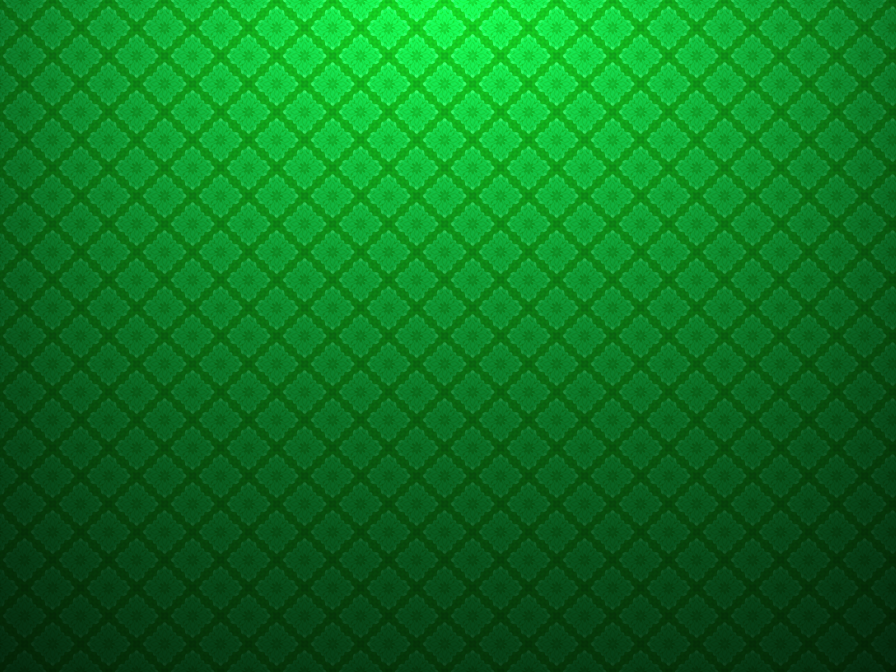
Reproduce this pattern procedurally as a WebGL 1 fragment shader.

```glsl
precision highp float;
uniform vec2 u_resolution;

#define ROWS 12.0
#define SHIFT vec2(0.06, 0.0)
#define FALLOFF vec2(1.1, 0.32)
#define BRIGHTNESS 1.07
#define LAMP vec2(0.667, 1.02)
#define BAND_COLOR vec3(0.075, 0.82, 0.14)
#define LEAF_COLOR vec3(0.10, 1.00, 0.35)
#define LACE_COLOR vec3(0.36, 1.20, 0.56)
#define MEDALLION_RADIUS 0.318
#define GRAIN_AMOUNT 0.035

const float TAU = 6.2831853;

// Offset from the nearest centre of a staggered lattice
vec2 staggeredCell(vec2 p) {
  vec2 a = fract(p + vec2(0.5, 0.0)) - 0.5;
  vec2 b = fract(p + vec2(0.0, 0.5)) - 0.5;
  return abs(a.x) + abs(a.y) < abs(b.x) + abs(b.y) ? a : b;
}

// Coverage of the region where distance is negative
float fill(float d, float softness) {
  return 1.0 - smoothstep(-softness, softness, d);
}

float stroke(float d, float halfWidth, float softness) {
  return fill(abs(d) - halfWidth, softness);
}

// Position folded into one of n equal sectors around the centre
vec2 foldSector(vec2 p, float n) {
  float sector = TAU / n;
  float a = mod(atan(p.y, p.x + 1e-5) + 0.5 * sector, sector) - 0.5 * sector;
  return length(p) * vec2(cos(a), sin(a));
}

// Tapered petal pointing along x
float petal(vec2 p, float start, float end, float width) {
  float t = clamp((p.x - start) / (end - start), 0.0, 1.0);
  vec2 spine = vec2(mix(start, end, t), 0.0);
  return length(p - spine) - width * sin(0.5 * TAU * (0.1 + 0.8 * t));
}

vec3 damask(vec2 p, float softness) {
  vec2 q = staggeredCell(p);
  float r = length(q);
  float angle = atan(q.y, q.x + 1e-5);

  // Wide diagonal bands of small beads, darker where they cross
  float beads = cos(TAU * 6.0 * (q.x - q.y)) * cos(TAU * 6.0 * (q.x + q.y));
  vec3 color = BAND_COLOR * (1.0 + 0.06 * beads);
  float crossing = 0.5 - max(abs(q.x), abs(q.y));
  color *= 1.0 - 0.08 * fill(crossing - 0.06, softness);

  // Rounded medallion with a scalloped outline
  float outline = MEDALLION_RADIUS + 0.052 * cos(4.0 * angle) + 0.016 * cos(16.0 * angle);
  float edge = r - outline;
  color = mix(color, LEAF_COLOR, fill(edge, softness));

  // Broken lace rim
  float dashes = smoothstep(-0.3, 0.6, cos(16.0 * angle));
  float tips = 0.7 + 0.3 * cos(4.0 * angle);
  float rim = stroke(edge + 0.024, 0.024, softness) * dashes * tips;
  color = mix(color, LACE_COLOR, 0.62 * rim);
  float notches = stroke(edge + 0.07, 0.016, softness) * (1.0 - dashes);
  color = mix(color, BAND_COLOR, 0.55 * notches);

  // Eight petals around a dark rosette
  vec2 s = foldSector(q, 8.0);
  float leaf = petal(s, 0.09, 0.23, 0.042);
  color = mix(color, BAND_COLOR, 0.4 * stroke(leaf, 0.010, softness));
  float rosette = r - 0.09 - 0.025 * cos(8.0 * angle);
  color = mix(color, BAND_COLOR * 0.94, 0.6 * fill(rosette, softness));
  color = mix(color, LEAF_COLOR, 0.5 * fill(r - 0.03, softness));
  return color;
}

// Fine woven grain tied to the repeat
float weave(vec2 p) {
  return sin(TAU * 12.0 * p.x) * sin(TAU * 12.0 * p.y);
}

void main() {
  vec2 canvas = gl_FragCoord.xy / u_resolution.y;
  vec2 p = canvas * ROWS + SHIFT;
  float softness = 0.85 * ROWS / u_resolution.y;
  vec3 color = damask(p, softness) * (1.0 + GRAIN_AMOUNT * weave(p));

  // Glow from the top centre, fading to dark corners
  float d = length((canvas - LAMP) * vec2(0.64, 1.0));
  float glow = BRIGHTNESS * exp(-FALLOFF.x * d - FALLOFF.y * d * d);
  float side = abs(gl_FragCoord.x / u_resolution.x - 0.5) * 2.0;
  glow *= 1.0 - 0.22 * side * side * side;
  gl_FragColor = vec4(clamp(color * glow, 0.0, 1.0), 1.0);
}
```
